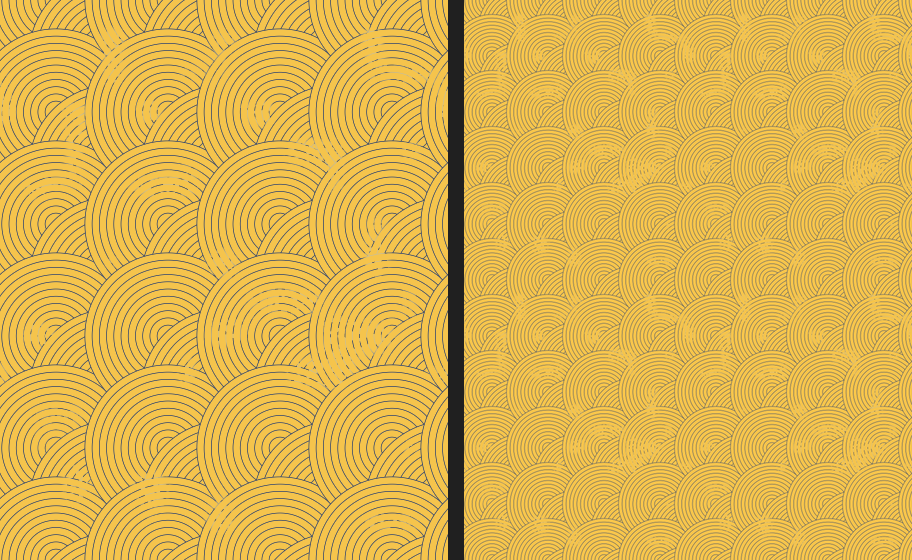
Left, the tile; right, the same tile 2 across and 2 down.
Give the GLSL for this pattern, as a Shadertoy shader.

```glsl
// Overlapping discs of thin concentric rings on a flat yellow ground.
// Two staggered lattices of discs are painted back to front, column by column;
// wrapping noise rubs the ink pale in scattered patches, so the result tiles.

const vec2  REPEATS    = vec2(4.0, 5.0);   // discs across and down
const float RADIUS     = 0.742;            // outer ring, in cells
const float RING_STEP  = 0.0645;           // distance between rings
const float RING_COUNT = 11.0;
const float LINE_WIDTH = 0.0058;
const vec3  GROUND     = vec3(0.96, 0.77, 0.30);
const vec3  INK        = vec3(0.07, 0.19, 0.46);
const vec3  WORN_INK   = vec3(0.90, 0.84, 0.64);
const float PATCH_FREQ = 3.0;              // wear patches per cell
const float FLECK_FREQ = 36.0;             // flecks per cell
const float WEAR       = 0.85;

float hash(vec2 p) {
    return fract(sin(dot(p, vec2(127.1, 311.7))) * 43758.5453);
}

// Value noise whose lattice wraps after a whole number of cells
float wrapNoise(vec2 p, vec2 period) {
    vec2 i = floor(p);
    vec2 f = fract(p);
    f = f * f * (3.0 - 2.0 * f);
    vec2 a = mod(i, period);
    vec2 b = mod(i + 1.0, period);
    return mix(mix(hash(a), hash(vec2(b.x, a.y)), f.x),
               mix(hash(vec2(a.x, b.y)), hash(b), f.x), f.y);
}

// Share of a pixel covered by a line at distance d from its centre
float lineCoverage(float d, float pixel) {
    float halfLine = 0.5 * LINE_WIDTH;
    float halfPixel = 0.5 * pixel;
    float overlap = min(d + halfPixel, halfLine) - max(d - halfPixel, -halfLine);
    return clamp(overlap / pixel, 0.0, 1.0);
}

// Lay one opaque ringed disc over the ink already painted
float paintDisc(float ink, vec2 offset, float pixel) {
    float r = length(offset);
    float ring = clamp(round((RADIUS - r) / RING_STEP), 0.0, RING_COUNT - 1.0);
    float line = lineCoverage(abs(RADIUS - ring * RING_STEP - r), pixel);
    float disc = clamp((RADIUS + 0.5 * LINE_WIDTH - r) / pixel + 0.5, 0.0, 1.0);
    return min(ink * (1.0 - disc) + line, 1.0);
}

// Columns run left to right, rows top to bottom, each disc over the last
float paintDiscs(vec2 p, float pixel) {
    vec2 cell = floor(p);
    float ink = 0.0;
    for (int column = -1; column <= 1; column++) {
        for (int row = 2; row >= 0; row--) {
            vec2 offset = p - cell - vec2(float(column) + 0.5, float(row));
            ink = paintDisc(ink, offset, pixel);
            ink = paintDisc(ink, offset - vec2(0.5, -0.5), pixel);
        }
    }
    return ink;
}

// Sparse patches filled with fine flecks
float wearAmount(vec2 p) {
    float patches = wrapNoise(p * PATCH_FREQ, REPEATS * PATCH_FREQ);
    float flecks = wrapNoise(p * FLECK_FREQ, REPEATS * FLECK_FREQ);
    return WEAR * smoothstep(0.70, 0.88, patches) * smoothstep(0.30, 0.55, flecks);
}

void mainImage(out vec4 fragColor, in vec2 fragCoord) {
    vec2 p = fragCoord / iResolution.xy * REPEATS;
    float pixel = max(REPEATS.x / iResolution.x, REPEATS.y / iResolution.y);

    vec3 lineColor = mix(INK, WORN_INK, wearAmount(p));
    vec3 color = mix(GROUND, lineColor, paintDiscs(p, pixel));
    fragColor = vec4(color, 1.0);
}
```
